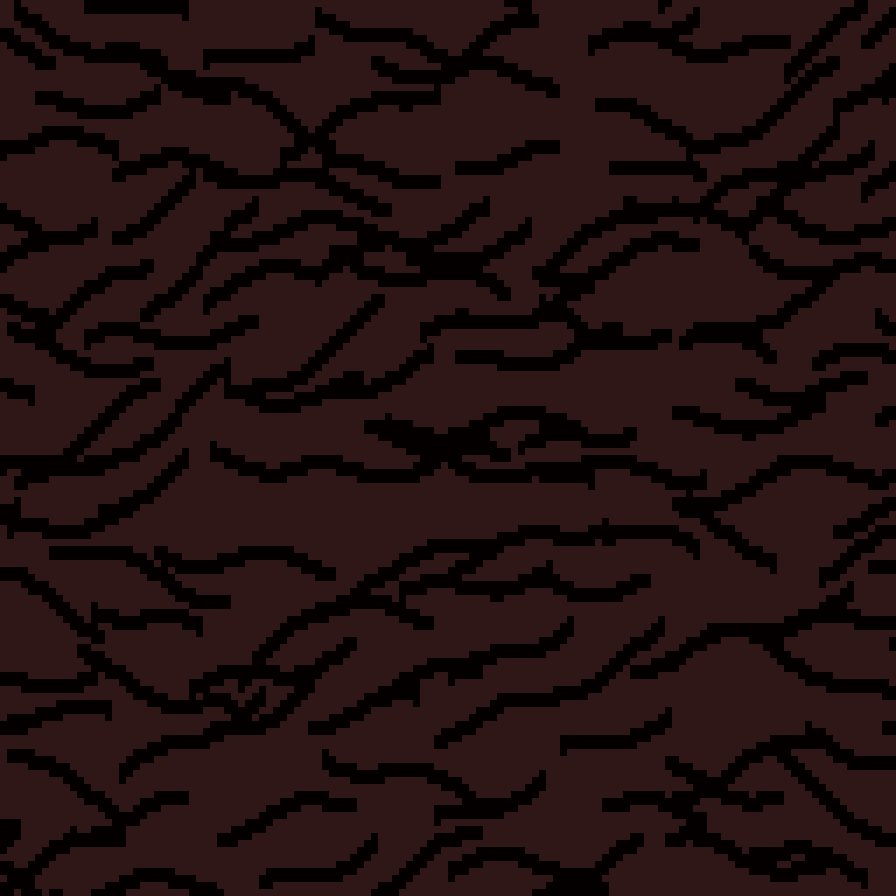
Reproduce this pattern procedurally as a WebGL 1 fragment shader.

```glsl
precision highp float;
// Dark wavy twigs scattered over a maroon ground, drawn as coarse square blocks.
// Each cell of a jittered grid holds one tilted, sine-bent stroke; neighbours
// lean along a shared slow flow, so strokes often meet and fork.

uniform vec2 u_resolution;

// Four random values in 0..1 for a grid cell.
vec4 hash4(vec2 cell) {
  vec4 p = fract(cell.xyxy * vec4(0.1031, 0.1030, 0.0973, 0.1099));
  p += dot(p, p.wzxy + 33.33);
  return fract((p.xxyz + p.yzzw) * p.zywx);
}

// Shared slope of the strokes around a place, from layered sines.
float flowSlope(vec2 cell) {
  return 0.08 + 0.2 * sin(cell.x * 0.9 + cell.y * 0.35 + 4.2)
              + 0.12 * sin(cell.y * 0.8 - cell.x * 0.5 + 1.0);
}

// 1 inside the stroke that belongs to a cell, 0 outside; lengths in blocks.
float stroke(vec2 block, vec2 cell, vec2 cellSize) {
  vec4 place = hash4(cell + 17.0);
  vec4 shape = hash4(cell + 71.0);
  vec2 jitter = (place.xy - 0.5) * vec2(0.75, 0.9);
  vec2 p = block - (cell + 0.5 + jitter) * cellSize;

  float tilt = flowSlope(cell) + 1.1 * (shape.x - 0.5);
  float halfLength = mix(7.0, 14.0, shape.y) / sqrt(1.0 + tilt * tilt);
  float phase = 6.2832 * shape.z;
  float spine = tilt * p.x + 1.5 * sin(0.3 * p.x + phase);
  float slope = tilt + 0.45 * cos(0.3 * p.x + phase);

  // Steeper parts are taller, as if swept by a square brush.
  float halfHeight = 1.0 + 0.5 * abs(slope);
  return step(abs(p.x), halfLength) * step(abs(p.y - spine), halfHeight);
}

void main() {
  // Snap to the centres of 128 x 128 blocks.
  vec2 block = floor(gl_FragCoord.xy / u_resolution * 128.0) + 0.5;
  vec2 cellSize = 128.0 / vec2(8.0, 14.0);
  vec2 home = floor(block / cellSize);

  // Gather strokes that may reach in from neighbouring cells.
  float ink = 0.0;
  for (int row = -2; row <= 2; row++) {
    for (int column = -1; column <= 1; column++) {
      vec2 cell = home + vec2(float(column), float(row));
      ink = max(ink, stroke(block, cell, cellSize));
    }
  }

  vec3 maroon = vec3(0.19, 0.09, 0.09);
  vec3 nearBlack = vec3(0.015, 0.0, 0.0);
  gl_FragColor = vec4(mix(maroon, nearBlack, ink), 1.0);
}
```
